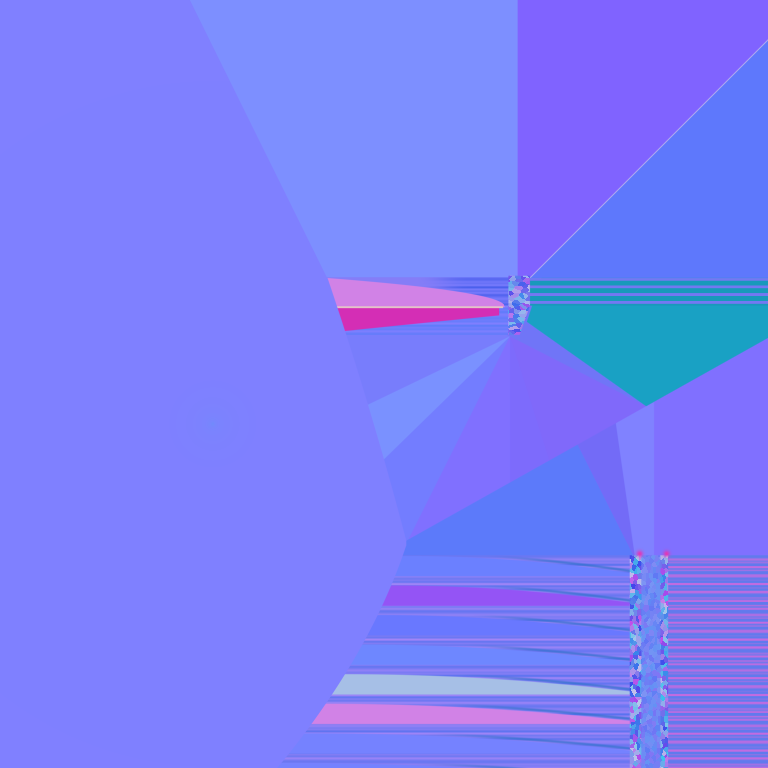
Write a three.js fragment shader that draws this texture map.

```glsl
// Faceted normal map: flat violet field at left, shard fan, tapered bands and streaked strips at right.
varying vec2 vUv;

const vec3 FLAT = vec3(0.50, 0.50, 1.00);
const vec3 TEAL = vec3(0.10, 0.63, 0.77);
const vec3 PINK = vec3(0.82, 0.51, 0.90);
const vec3 BLUE = vec3(0.36, 0.48, 0.98);

float cover(float d) { return smoothstep(-0.001, 0.001, d); }

float span(float v, float lo, float hi) { return cover(v - lo) * cover(hi - v); }

// Coverage of the half plane to the left of the ray from a to b
float leftOf(vec2 p, vec2 a, vec2 b) {
  vec2 d = normalize(b - a);
  return cover(d.x * (p.y - a.y) - d.y * (p.x - a.x));
}

float rows(float y) {
  return 0.5 + 0.24 * sin(y * 610.0) + 0.18 * sin(y * 1130.0 + 1.0) + 0.12 * sin(y * 1390.0 + 2.0);
}

vec2 hash2(vec2 c) {
  return fract(sin(vec2(dot(c, vec2(127.1, 311.7)), dot(c, vec2(269.5, 183.3)))) * 4375.5);
}

// Cellular noise: each grain is tinted like a tilted normal
vec3 grains(vec2 q) {
  vec2 cell = floor(q), tilt = vec2(0.0);
  float nearest = 9.0;
  for (int j = -1; j <= 1; j++) {
    for (int i = -1; i <= 1; i++) {
      vec2 c = cell + vec2(float(i), float(j));
      float d = length(c + hash2(c) - q);
      if (d < nearest) { nearest = d; tilt = hash2(c + 17.0); }
    }
  }
  return vec3(0.22 + 0.55 * tilt.x, 0.28 + 0.5 * tilt.y, 0.92);
}

// Curved right border of the flat field
float fieldEdge(float y) {
  if (y > 0.638) return 0.426 - 0.494 * (y - 0.638);
  float up = max(y - 0.296, 0.0), down = max(0.29 - y, 0.0);
  return 0.529 - up * (0.262 + 0.11 * up) - down * (0.332 + 0.853 * down);
}

vec3 bandColor(float i) {
  if (i < 0.5) return vec3(0.42, 0.50, 1.0);
  if (i < 1.5) return vec3(0.58, 0.33, 0.96);
  if (i < 2.5) return vec3(0.41, 0.47, 1.0);
  if (i < 3.5) return vec3(0.43, 0.53, 1.0);
  if (i < 4.5) return vec3(0.65, 0.75, 0.90);
  if (i < 5.5) return PINK;
  return vec3(0.46, 0.51, 1.0);
}

vec3 topShards(vec2 p) {
  vec3 c = mix(vec3(0.49, 0.56, 1.0), vec3(0.50, 0.39, 1.0), cover(p.x - 0.674));
  float diagonal = p.x - p.y - 0.052;
  c = mix(c, vec3(0.37, 0.47, 0.99), cover(diagonal));
  return mix(c, vec3(0.72, 0.70, 0.93), 0.8 * (1.0 - smoothstep(0.0004, 0.0018, abs(diagonal))));
}

vec3 fan(vec2 p) {
  vec2 hub = vec2(0.664, 0.562), knee = vec2(0.840, 0.472);
  vec3 c = vec3(0.47, 0.49, 0.99);
  c = mix(c, vec3(0.48, 0.57, 1.0), leftOf(p, hub, vec2(0.479, 0.473)));
  c = mix(c, vec3(0.45, 0.49, 1.0), leftOf(p, hub, vec2(0.499, 0.401)));
  c = mix(c, vec3(0.50, 0.44, 1.0), leftOf(p, hub, vec2(0.531, 0.296)));
  c = mix(c, vec3(0.49, 0.42, 0.99), leftOf(p, hub, vec2(0.664, 0.378)));
  c = mix(c, vec3(0.50, 0.41, 0.98), leftOf(p, hub, vec2(0.714, 0.404)));
  c = mix(c, vec3(0.44, 0.46, 0.97), leftOf(p, hub, knee));

  // Shards under the long slanted ridge
  float ridge = leftOf(p, vec2(0.529, 0.296), vec2(1.0, 0.560));
  vec3 low = mix(BLUE, vec3(0.45, 0.42, 0.97), leftOf(p, vec2(0.753, 0.419), vec2(0.823, 0.28)));
  low = mix(low, vec3(0.50, 0.51, 1.0), leftOf(p, vec2(0.802, 0.448), vec2(0.826, 0.28)));
  low = mix(low, vec3(0.50, 0.44, 1.0), cover(p.x - 0.8516));
  c = mix(low, c, ridge);
  float gem = ridge * leftOf(p, vec2(0.686, 0.581), knee) * cover(p.x - 0.686 - 0.33 * max(p.y - 0.581, 0.0));
  return mix(c, TEAL, gem);
}

// Pink and magenta blade on the left, teal streaks on the right
vec3 middleBand(vec2 p, vec3 c, float edge) {
  float s = clamp((p.x - edge) / (0.657 - edge), 0.0, 1.0);
  float left = cover(0.674 - p.x);
  vec3 blade = mix(vec3(0.52, 0.49, 0.97), mix(vec3(0.30, 0.38, 0.93), FLAT, rows(p.y)), smoothstep(0.5, 0.8, s));
  blade = mix(mix(BLUE, FLAT, rows(p.y)), blade, cover(p.y - 0.600));
  blade = mix(blade, PINK, span(p.y, 0.600, 0.638 - 0.037 * (1.0 - sqrt(1.0 - s))) * cover(0.657 - p.x));
  blade = mix(blade, vec3(0.83, 0.18, 0.71), span(p.y, mix(0.569, 0.590, s), 0.600) * cover(0.650 - p.x));
  blade = mix(blade, vec3(0.90, 0.78, 0.78), cover(0.0012 - abs(p.y - 0.600)) * cover(0.655 - p.x));
  c = mix(c, blade, left * span(p.y, 0.564, 0.639));
  vec3 streaks = mix(TEAL * 0.95, vec3(0.45, 0.47, 0.95), smoothstep(0.1, 0.7, sin((p.y - 0.602) * 628.0 - 1.2)));
  return mix(c, streaks, cover(p.x - 0.690) * span(p.y, 0.602, 0.638));
}

vec3 lowerBands(vec2 p, float edge) {
  float t = (0.277 - p.y) / 0.0385, f = fract(t);
  float s = clamp((p.x - edge) / (0.82 - edge), 0.0, 1.0), r = rows(p.y);
  vec3 c = mix(vec3(0.36, 0.45, 0.94), vec3(0.62, 0.52, 0.97), r);
  float top = 0.02 + 0.58 * s * s;
  float above = smoothstep(0.35, 0.7, s) * (1.0 - smoothstep(0.0, 0.08, abs(f - top + 0.07)));
  c = mix(c, vec3(0.20, 0.45, 0.80), 0.7 * above);
  c = mix(c, bandColor(floor(t)), smoothstep(top - 0.03, top + 0.03, f) * (1.0 - smoothstep(0.68, 0.74, f)));

  // Streaked strips and the grainy seams beside them
  vec3 dense = mix(vec3(0.38, 0.48, 0.93), vec3(0.76, 0.42, 0.88), smoothstep(0.25, 0.95, r));
  vec3 seam = grains(p * vec2(200.0, 150.0));
  c = mix(c, seam, cover(p.x - 0.820));
  c = mix(c, mix(vec3(0.42, 0.52, 0.97), seam, 0.25), cover(p.x - 0.835));
  c = mix(c, seam, cover(p.x - 0.860));
  return mix(c, dense, cover(p.x - 0.870));
}

void main() {
  vec2 p = vUv;
  float edge = fieldEdge(p.y);
  vec3 color = mix(fan(p), topShards(p), cover(p.y - 0.638));
  color = middleBand(p, color, edge);
  color = mix(color, lowerBands(p, edge), cover(0.277 - p.y));

  // Grainy knot at the hub and sparks where the seams begin
  float knot = span(p.x, 0.662, 0.690 - 0.35 * max(0.602 - p.y, 0.0)) * span(p.y, 0.564, 0.641);
  color = mix(color, grains(p * vec2(130.0, 210.0)), 0.85 * knot);
  float spark = min(length(p - vec2(0.833, 0.279)), length(p - vec2(0.868, 0.279)));
  color = mix(color, vec3(0.88, 0.22, 0.72), exp(-spark * spark * 60000.0));

  // Flat field with its faint round dimple
  float r = length(p - vec2(0.277, 0.448));
  vec3 field = mix(FLAT, vec3(0.42, 0.56, 0.98), 0.3 * exp(-r * 32.0) + 0.5 * exp(-r * 300.0));
  gl_FragColor = vec4(mix(field, color, cover(p.x - edge)), 1.0);
}
```
